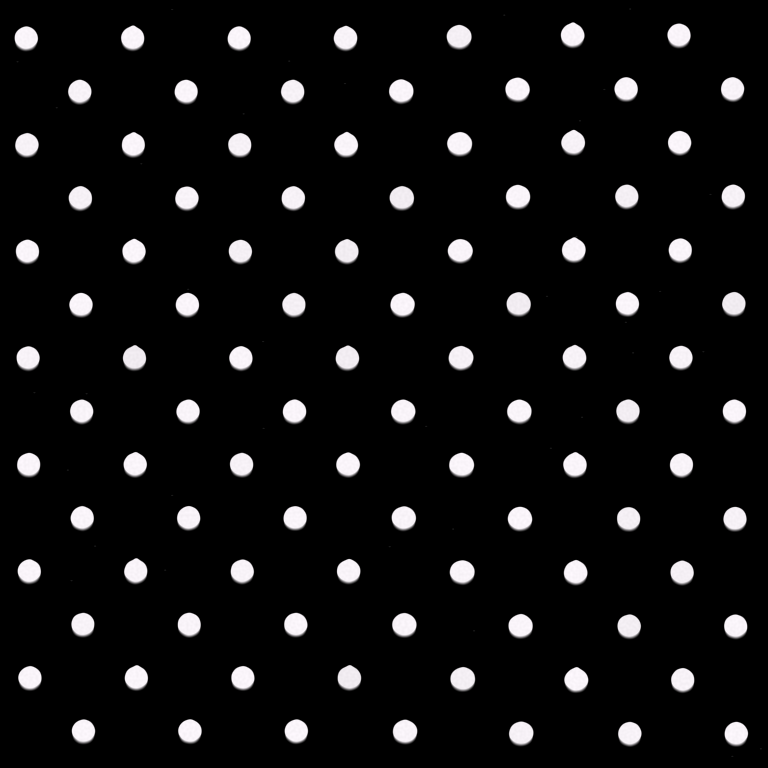
This pattern is drawn by a Shadertoy shader. Its source:

```glsl
// Staggered white polka dots on black cloth, with a slight stretch and soft lower rims.

float hash(vec2 p) {
    p = fract(p * vec2(0.1031, 0.1137));
    p += dot(p, p.yx + 33.33);
    return fract((p.x + p.y) * p.x * 17.0);
}

vec2 gradient(vec2 cell) {
    float angle = 6.2832 * hash(cell + 7.0);
    return vec2(cos(angle), sin(angle));
}

float gradientNoise(vec2 p) {
    vec2 i = floor(p), f = fract(p);
    vec2 u = f * f * f * (f * (f * 6.0 - 15.0) + 10.0);
    vec2 e = vec2(0.0, 1.0);
    float low = mix(dot(gradient(i), f), dot(gradient(i + e.yx), f - e.yx), u.x);
    float high = mix(dot(gradient(i + e.xy), f - e.xy), dot(gradient(i + 1.0), f - 1.0), u.x);
    return mix(low, high, u.y);
}

// Centre of a dot; step counts half columns from the left, row counts from the top.
vec2 dotCentre(float step, float row) {
    float stretch = smoothstep(6.0, 10.0, step);
    float x = 0.0342 + 0.0693 * step + 0.0184 * stretch + 0.0004 * row;
    float y = 0.0499 + 0.0694 * row + stretch * (0.00055 * row - 0.0039);
    return vec2(x, 1.0 - y);
}

// Rare faint lint specks between the dots.
float lint(vec2 p) {
    vec2 cell = floor(p * 30.0);
    vec2 spot = 0.2 + 0.6 * vec2(hash(cell + 41.0), hash(cell + 83.0));
    float d = length((fract(p * 30.0) - spot) * vec2(1.0, 1.5)) / 30.0;
    return step(0.96, hash(cell + 19.0)) * smoothstep(0.0022, 0.0004, d);
}

void mainImage(out vec4 fragColor, in vec2 fragCoord) {
    vec2 p = fragCoord / iResolution.xy;
    float pixel = 1.0 / min(iResolution.x, iResolution.y);

    // Nearest dot: alternate rows shift by one half column
    float row = round((0.9501 - p.y) / 0.0697);
    float shift = mod(row, 2.0);
    float bend = 0.0184 * smoothstep(0.45, 0.745, p.x);
    float column = round((p.x - 0.0342 - bend - 0.0693 * shift) / 0.1386);
    float halfColumn = 2.0 * column + shift;
    vec2 id = vec2(halfColumn, row);

    // Dots widen where the cloth is stretched
    vec2 q = p - dotCentre(halfColumn, row);
    q.x /= 1.0 + 0.07 * exp(-pow((halfColumn - 8.0) / 1.6, 2.0));

    // Round outline with a small nib on top, strongest in every fourth half column
    float fromTop = atan(q.x, q.y);
    float nib = mod(halfColumn, 4.0) == 2.0 ? 0.0016 : 0.0004;
    nib *= 0.6 + 0.6 * hash(id + 5.0);
    float outline = 0.0151 + nib * exp(-pow((fromTop - 0.05) / 0.24, 2.0));
    outline += 0.0005 * gradientNoise(q * 90.0 + id * 3.7);
    float d = length(q) - outline;

    // Crisp upper edge, blurred grey lower edge
    float under = smoothstep(0.2, 1.0, -q.y / 0.0151);
    float softness = max(mix(0.0010, 0.0030, under), 0.8 * pixel);
    float ink = 1.0 - smoothstep(-softness, softness, d);

    // Ink tone varies per dot and has a fine mottle
    float tone = 1.0 - 0.04 * pow(hash(id + 23.0), 3.0);
    tone += 0.03 * gradientNoise(p * 260.0);
    vec3 white = vec3(0.98, 0.96, 0.98) * tone;
    vec3 cloth = vec3(0.10 * lint(p));
    fragColor = vec4(mix(cloth, white, ink), 1.0);
}
```
